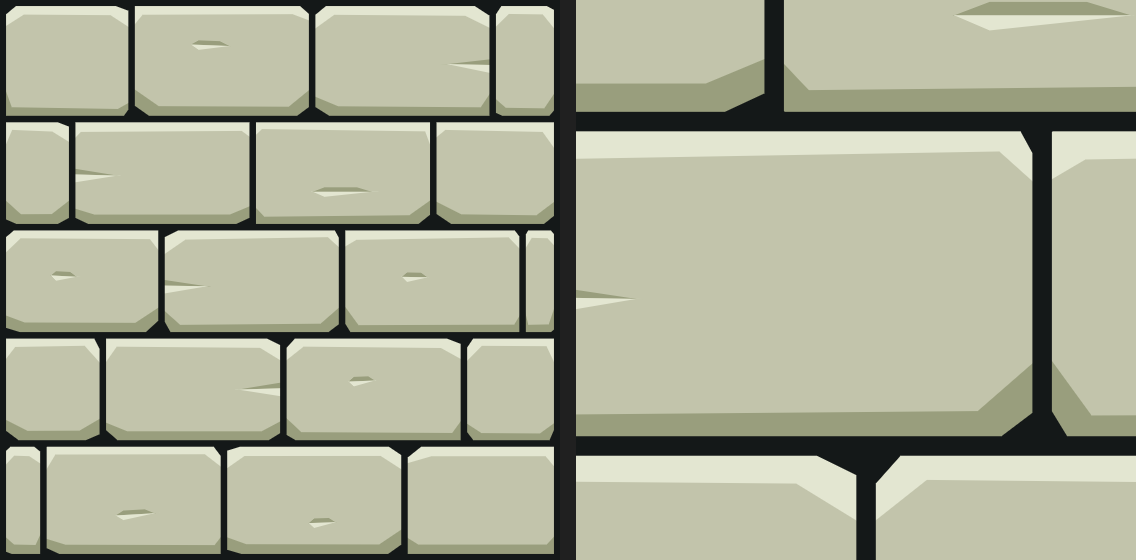
Left: the whole. Right: its middle third, enlarged.
Write a Shadertoy shader that draws this texture.

```glsl
// Cartoon stone brick wall: five staggered rows with bevels, chipped corners and cracks.

const vec3 MORTAR = vec3(0.08, 0.095, 0.095);
const vec3 FACE   = vec3(0.76, 0.77, 0.67);
const vec3 LIGHT  = vec3(0.89, 0.90, 0.82);
const vec3 SHADE  = vec3(0.60, 0.62, 0.49);

const float ROWS       = 5.0;
const vec2  PITCH      = vec2(0.3224, 0.1931);  // brick spacing
const float ROW_BASE   = 0.0150;                // height of the lowest joint
const float BORDER     = 0.0050;                // centre of the outer joint
const float HALF_JOINT = 0.0058;
const float MIN_CRACKED_WIDTH = 0.265;          // shorter bricks stay whole
const float CHIP_CHANCE = 0.62;
const float CHIP_SIZE   = 0.026;
const float BEVEL       = 0.0155;
const float ROW_OFFSET[5] = float[5](0.0775, 0.1836, 0.2884, 0.1289, 0.2350);

float hash(vec2 p) {
    return fract(sin(dot(p, vec2(127.1, 311.7))) * 43758.5453);
}

vec2 hash2(vec2 p) {
    return vec2(hash(p), hash(p + 19.7));
}

// Signed distance to the line a-b, positive towards the corner at the origin
float cornerLine(vec2 p, vec2 a, vec2 b) {
    vec2 d = b - a;
    return dot(p - a, normalize(vec2(d.y, -d.x)));
}

// Antialiased coverage of the region where d is negative
float cover(float d) {
    return clamp(0.5 - d * min(iResolution.x, iResolution.y), 0.0, 1.0);
}

// A dark upper lip over a light lower lip
vec3 drawCrack(vec3 color, vec2 p, vec2 size, vec2 id) {
    bool onEdge = id.y > 0.0 && id.x == floor(id.y / 4.0);
    vec2 r = hash2(id + 3.3);
    vec2 centre = size * mix(vec2(0.28, 0.25), vec2(0.66, 0.75), r);
    float span = mix(0.042, 0.115, hash(id + 8.1));
    vec2 lip = vec2(0.008, 0.009);
    if (onEdge) {
        float side = mod(id.y, 3.0) == 1.0 ? 1.0 : 0.0;
        centre = size * vec2(side, mix(0.42, 0.60, r.y));
        span = 0.15;
        lip = vec2(0.010, 0.014);
    }
    vec2 q = p - centre;
    float u = q.x / span + 0.5;
    q.y += q.x * mix(-0.06, 0.06, hash(id + 5.9));

    float tent = 1.0 - abs(2.0 * u - 1.0);
    float upper = onEdge ? tent : min(1.0, min(u * 5.0, (1.0 - u) * 4.0));
    float lower = onEdge ? tent : min(u * 5.0, (1.0 - u) * 1.25);
    color = mix(color, SHADE, cover(max(-q.y, q.y - lip.x * upper)));
    return mix(color, LIGHT, cover(max(q.y, -q.y - lip.y * lower)));
}

void mainImage(out vec4 fragColor, in vec2 fragCoord) {
    vec2 uv = fragCoord / iResolution.xy;

    // Find the brick; the outermost ones are fitted to the border
    float row = clamp(floor((uv.y - ROW_BASE) / PITCH.y), 0.0, ROWS - 1.0);
    vec2 start = vec2(ROW_OFFSET[int(row)], ROW_BASE);
    vec2 id = vec2(floor((uv.x - start.x) / PITCH.x), row);
    vec2 lo = start + id * PITCH;
    vec2 hi = lo + PITCH;
    lo.x = max(lo.x, BORDER);
    hi.x = min(hi.x, 1.0 - BORDER);
    if (row == 0.0) lo.y = BORDER;
    if (row == ROWS - 1.0) hi.y = 1.0 - BORDER;
    lo += HALF_JOINT;
    hi -= HALF_JOINT;
    vec2 size = hi - lo;
    vec2 p = uv - lo;

    vec3 color = FACE;
    if (size.x > MIN_CRACKED_WIDTH) color = drawCrack(color, p, size, id);

    // Outline, then chips and bevels at each of the four corners
    vec2 box = abs(p - 0.5 * size) - 0.5 * size;
    float outline = max(box.x, box.y);
    float fit = min(1.0, size.x / 0.15);
    vec2 bevel = vec2(-1.0);                    // bottom, top
    for (int top = 0; top < 2; top++) {
        vec2 depth = vec2(0.0);                 // left, right
        float fromEdge = top == 1 ? size.y - p.y : p.y;
        for (int side = 0; side < 2; side++) {
            vec2 seed = id * 7.0 + vec2(float(side), float(top) * 2.0) + 0.37;
            vec2 r = hash2(seed + 2.9);
            vec2 q = vec2(side == 1 ? size.x - p.x : p.x, fromEdge);
            float chipped = step(hash(seed), CHIP_CHANCE);
            vec2 chip = 0.0005 + chipped * fit * CHIP_SIZE * mix(vec2(0.25), vec2(1.0, 0.8), r);
            outline = max(outline, cornerLine(q, vec2(0.0, chip.y), vec2(chip.x, 0.0)));

            float d = BEVEL * mix(0.75, 1.15, r.x);
            vec2 inner = vec2(chip.x + fit * mix(0.008, 0.020, r.y), d);
            vec2 outer = vec2(0.0, max(chip.y, d) + mix(0.010, 0.030, hash(seed + 6.4)));
            bevel[top] = max(bevel[top], cornerLine(q, outer, inner));
            depth[side] = d;
        }
        bevel[top] = max(bevel[top], mix(depth.x, depth.y, p.x / size.x) - fromEdge);
    }
    color = mix(color, SHADE, cover(-bevel.x));
    color = mix(color, LIGHT, cover(-bevel.y));
    color = mix(MORTAR, color, cover(outline));

    fragColor = vec4(color, 1.0);
}
```
